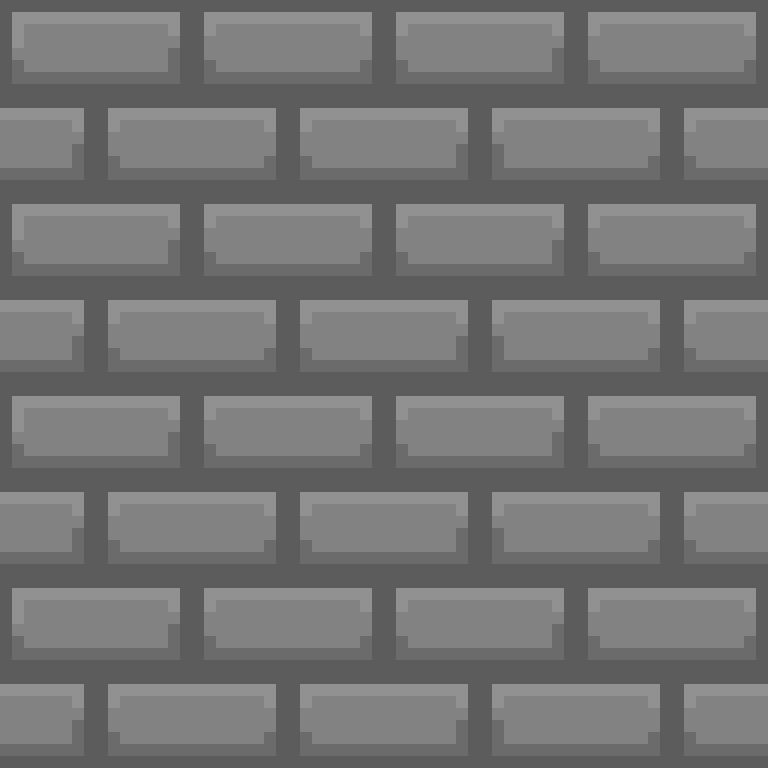
Reproduce this texture procedurally as a WebGL 1 fragment shader.

```glsl
precision highp float;
// Grey pixel-style brick wall: 4 bricks across and 8 courses in running bond.
// Each brick is a stack of boxes on a 64 x 64 cell grid: face, lit top rim and
// shaded bottom rim, with rim ends whose length varies from brick to brick.

uniform vec2 u_resolution;

// Coverage of the box from lo to hi at p, smoothed over one pixel.
float box(vec2 p, vec2 lo, vec2 hi, vec2 pixel) {
  vec2 inside = clamp(min(p - lo, hi - p) / pixel + 0.5, 0.0, 1.0);
  return inside.x * inside.y;
}

void main() {
  vec2 uv = gl_FragCoord.xy / u_resolution;
  vec2 pixel = 64.0 / u_resolution;

  // Cells counted from the top left; odd courses shift by half a brick.
  vec2 cell = vec2(uv.x, 1.0 - uv.y) * 64.0;
  float odd = mod(floor(cell.y / 8.0), 2.0);
  cell.x -= 8.0 * odd;
  float column = mod(floor(cell.x / 16.0), 4.0);
  vec2 p = mod(cell, vec2(16.0, 8.0)) - 1.0;

  // Rim ends: some highlights reach lower, some shadows reach higher.
  float lightEnd = column + odd < 0.5 ? 3.0 : 2.0;
  float leftShade = odd > 0.5 && abs(column - 2.0) < 0.5 ? 3.0 : 4.0;
  float rightShade = 3.0 + mod(column + odd, 2.0);

  float face = box(p, vec2(0.0), vec2(14.0, 6.0), pixel);

  float light = box(p, vec2(0.0), vec2(14.0, 1.0), pixel);
  light = max(light, box(p, vec2(0.0), vec2(1.0, lightEnd), pixel));
  light = max(light, box(p, vec2(13.0, 0.0), vec2(14.0, 2.0), pixel));

  float shade = box(p, vec2(0.0, 5.0), vec2(14.0, 6.0), pixel);
  shade = max(shade, box(p, vec2(0.0, leftShade), vec2(1.0, 6.0), pixel));
  shade = max(shade, box(p, vec2(13.0, rightShade), vec2(14.0, 6.0), pixel));

  // Grey levels: mortar, then face, lit rim and shaded rim over it.
  float grey = mix(0.36, 0.51, face);
  grey = mix(grey, 0.57, light);
  grey = mix(grey, 0.42, shade);
  gl_FragColor = vec4(vec3(grey), 1.0);
}
```
